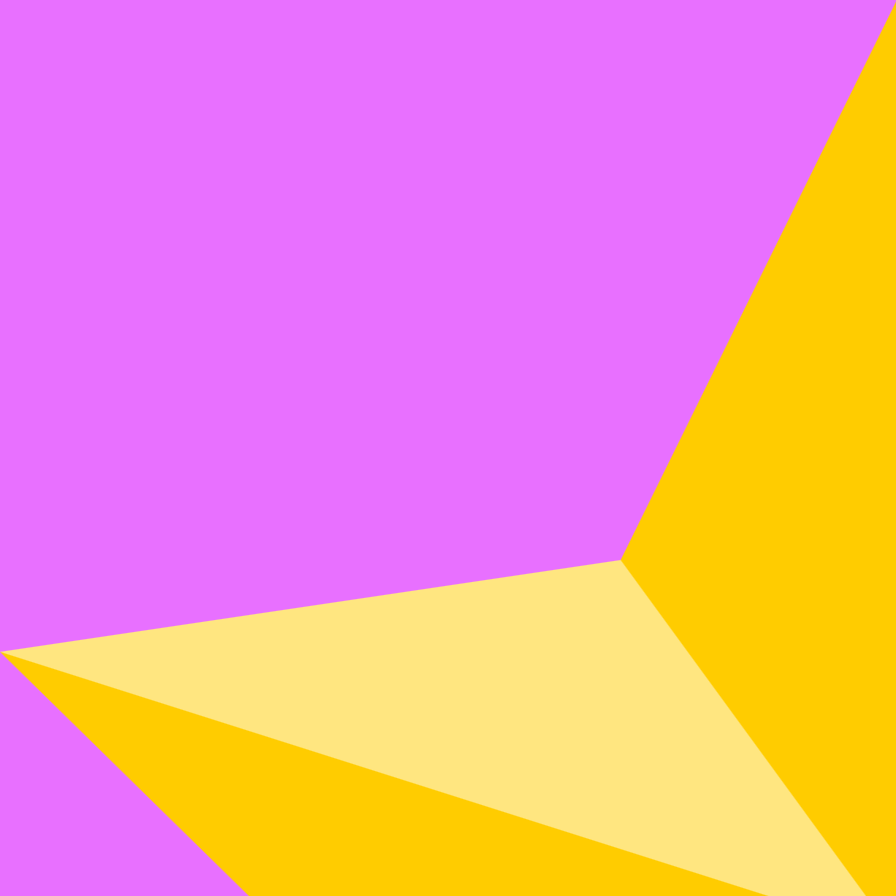
This background is drawn by a three.js fragment shader. Its source:

```glsl
// Draws a cropped, faceted gold star on a flat orchid ground.
varying vec2 vUv;

// Smooth coverage of the half plane to the left of the line from a to b.
float leftOf(vec2 p, vec2 a, vec2 b) {
  vec2 along = normalize(b - a);
  float dist = dot(p - a, vec2(-along.y, along.x));
  return clamp(0.5 + dist / max(fwidth(dist), 1e-5), 0.0, 1.0);
}

void main() {
  vec3 orchid = vec3(0.91, 0.44, 1.0);
  vec3 gold = vec3(1.0, 0.8, 0.0);
  vec3 paleGold = vec3(1.0, 0.9, 0.5);

  vec2 tip = vec2(0.0, 0.2725);
  vec2 notch = vec2(0.6927, 0.375);

  // Silhouette: two arms meet at the notch, trimmed by the lower left edge.
  float leftArm = leftOf(vUv, notch, tip);
  float upperArm = leftOf(vUv, vec2(1.0, 0.998), notch);
  float lowerEdge = leftOf(vUv, tip, vec2(0.2778, 0.0));
  float star = max(leftArm, upperArm) * lowerEdge;

  // Lit facet between the ridges that leave the tip and the notch.
  float tipRidge = leftOf(vUv, tip, vec2(0.8575, 0.0));
  float notchRidge = leftOf(vUv, vec2(0.9665, 0.0), notch);
  vec3 starColor = mix(gold, paleGold, tipRidge * notchRidge);

  gl_FragColor = vec4(mix(orchid, starColor, star), 1.0);
}
```
